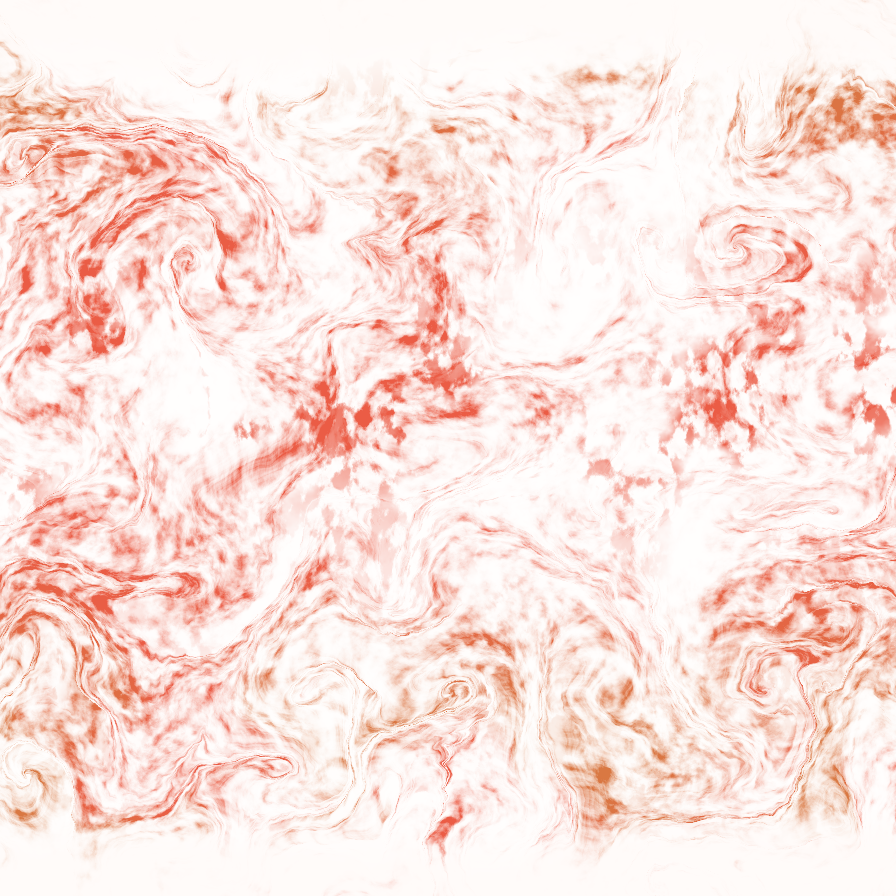
Give the GLSL for this texture, as a Shadertoy shader.

```glsl
// Coral and tan ink clouds drawn out into wisps and speckles on white paper.

float hash(vec2 p) {
    vec3 q = fract(p.xyx * vec3(0.1031, 0.1030, 0.0973));
    q += dot(q, q.yzx + 33.33);
    return fract((q.x + q.y) * q.z);
}

float noise(vec2 p) {
    vec2 i = floor(p), f = fract(p);
    f = f * f * (3.0 - 2.0 * f);
    return mix(mix(hash(i), hash(i + vec2(1, 0)), f.x),
               mix(hash(i + vec2(0, 1)), hash(i + vec2(1, 1)), f.x), f.y);
}

float fbm(vec2 p) {
    float sum = 0.0, gain = 0.5;
    for (int i = 0; i < 6; i++) {
        sum += gain * noise(p);
        p = mat2(1.6, 1.2, -1.2, 1.6) * p + 17.3;
        gain *= 0.5;
    }
    return sum;
}

// fbm shifted and scaled to zero mean and unit spread
float field(vec2 p) {
    return (fbm(p) - 0.49) / 0.123;
}

float bump(vec2 p, vec2 center, vec2 size) {
    vec2 q = (p - center) / size;
    return exp(-dot(q, q));
}

// Stream function whose curl carries the ink
float stream(vec2 p) {
    return noise(p * 4.0 + 5.2) + 0.4 * noise(p * 10.0 + 31.7);
}

vec2 advect(vec2 p, float stepSize) {
    const float e = 0.004;
    for (int i = 0; i < 14; i++) {
        float s = stream(p);
        vec2 slope = vec2(stream(p + vec2(e, 0)) - s, stream(p + vec2(0, e)) - s) / e;
        p += stepSize * vec2(slope.y, -slope.x);
    }
    return p;
}

void mainImage(out vec4 fragColor, in vec2 fragCoord) {
    vec2 uv = fragCoord / iResolution.xy;

    // Calm speckled belt between two swirling zones
    float belt = bump(uv, vec2(0.5, 0.56), vec2(9.0, 0.12));
    vec2 ragged = vec2(fbm(uv * 16.0), fbm(uv * 16.0 + 47.0)) - 0.49;
    vec2 flow = advect(uv + 0.035 * ragged, mix(0.0068, 0.002, belt));
    vec2 drift = mix(uv, flow, 0.35);

    // Ragged empty margins at top and bottom
    float edgeY = uv.y + 0.09 * (fbm(drift * 7.0 + 3.0) - 0.5);
    float inside = smoothstep(0.03, 0.09, edgeY) * (1.0 - smoothstep(0.88, 0.96, edgeY));

    // Broad open areas
    float open = bump(drift, vec2(0.61, 0.69), vec2(0.16, 0.10))
               + bump(drift, vec2(0.31, 0.90), vec2(0.06, 0.14))
               + bump(drift, vec2(0.62, 0.11), vec2(0.06, 0.13))
               + bump(drift, vec2(0.88, 0.39), vec2(0.08, 0.05))
               + bump(drift, vec2(0.35, 0.45), vec2(0.06, 0.06));

    // Dense banks: an arch above, broad swirls and a row of bars below
    float arch = abs(length((drift - vec2(0.66, 0.64)) / vec2(1.15, 1.0)) - 0.26);
    float bank = (1.0 - smoothstep(0.02, 0.08, arch)) * smoothstep(0.68, 0.78, uv.y)
               * (1.0 - smoothstep(0.74, 0.84, uv.x))
               + bump(drift, vec2(0.12, 0.84), vec2(0.16, 0.10))
               + 0.6 * bump(drift, vec2(0.30, 0.22), vec2(0.30, 0.12))
               + 0.7 * bump(drift, vec2(0.80, 0.20), vec2(0.14, 0.12));
    for (int i = 0; i < 3; i++)
        bank += bump(drift, vec2(0.17 + 0.33 * float(i), 0.08), vec2(0.11, 0.025));

    // Ink density: cloud masses, stretched wisps and fine grain
    float grain = field(uv * 85.0 + flow * 20.0);
    float fibre = field(flow * 36.0 + 63.0);
    float wisp = field(flow * 12.0 + 8.0);
    float mass = field(drift * 5.0 + 21.0);
    float ink = 0.6 * mass + 0.55 * wisp + 0.38 * fibre + 0.3 * grain + 0.15;
    ink += 0.85 * bank - 1.9 * open - 0.4 * belt - 3.2 * (1.0 - inside);
    float density = 0.18 * log(1.0 + exp(1.7 * ink));
    density *= clamp(1.0 + 0.42 * grain + 0.15 * fibre, 0.15, 2.2);

    // Faint hairline threads following the flow
    float thread = 1.0 - smoothstep(0.0, 0.03, abs(fbm(flow * 10.0 + 40.0) - 0.5));
    density += 0.14 * thread * inside * (1.0 - min(open, 1.0)) * smoothstep(-0.6, 1.2, grain);

    // Clumps of small saturated flecks, mostly along the belt
    float clump = smoothstep(0.47, 0.64, fbm(uv * vec2(10.0, 11.0) + 13.0));
    float fleck = smoothstep(0.47, 0.64, fbm(uv * vec2(74.0, 52.0) + 71.0));
    density += 0.85 * clump * fleck * (0.15 + 0.85 * belt) * inside * (1.0 - 0.8 * min(open, 1.0));

    // Tan towards the outer zones, coral in the belt
    float tanShare = smoothstep(0.12, 0.40, abs(uv.y - 0.55))
                   * smoothstep(0.34, 0.60, fbm(drift * 5.0 + 55.0));
    vec3 coral = vec3(0.92, 0.36, 0.27);
    vec3 ochre = vec3(0.85, 0.47, 0.26);
    vec3 paper = mix(vec3(1.0, 0.985, 0.978), vec3(1.0, 0.996, 0.993), inside);
    vec3 color = mix(paper, mix(coral, ochre, tanShare), min(density, 1.0));
    fragColor = vec4(color, 1.0);
}
```
